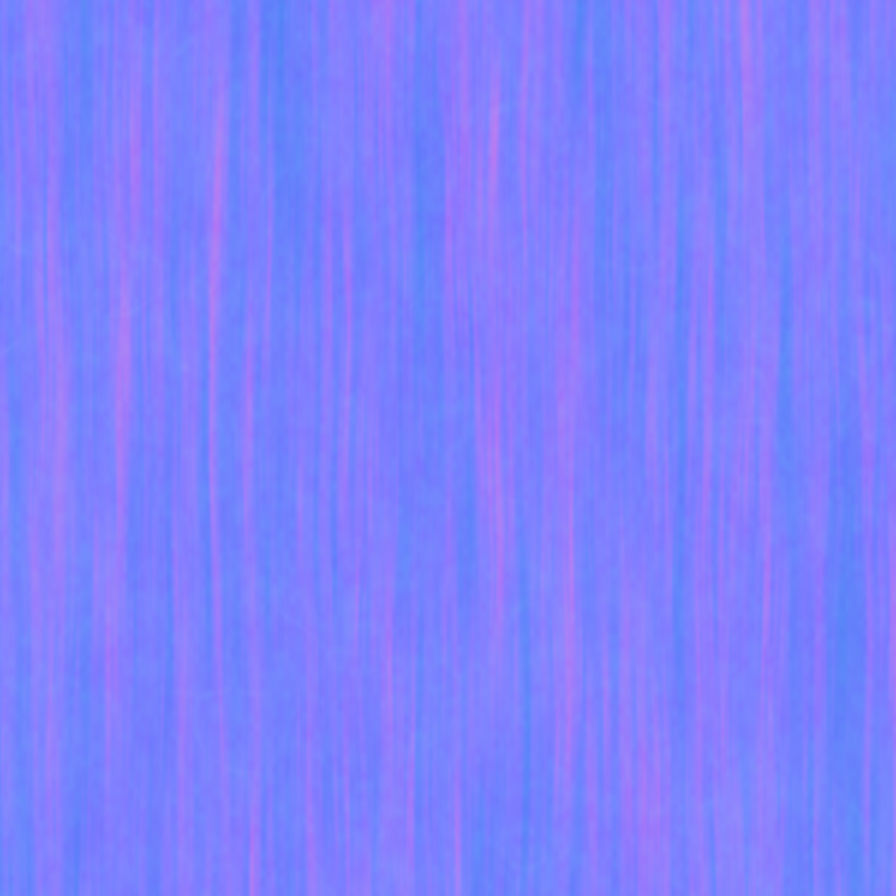
Write a WebGL 1 fragment shader that draws this texture map.

```glsl
precision highp float;
// Tangent-space normal map of fine vertical fibres with faint creases.

uniform vec2 u_resolution;

const vec2 MEAN_TILT = vec2(0.491, 0.505);
const float BLUE_LEVEL = 0.995;

float hash(vec2 p) {
  return fract(sin(dot(p, vec2(12.99, 78.23))) * 43758.55);
}

vec2 hash2(vec2 p) {
  return vec2(hash(p), hash(p + 37.7));
}

// Smooth random values from -1 to 1 along one column, shifted by its own offset.
float columnNoise(float column, float y, float seed) {
  y += 17.0 * hash(vec2(column, seed));
  float row = floor(y);
  float blend = smoothstep(0.0, 1.0, y - row);
  float low = hash(vec2(column + seed, row));
  float high = hash(vec2(column + seed, row + 1.0));
  return 2.0 * mix(low, high, blend) - 1.0;
}

// Blends neighbouring columns; unequal frequencies stretch it into streaks.
float streakNoise(vec2 p, vec2 frequency, float seed) {
  p *= frequency;
  float column = floor(p.x);
  float blend = smoothstep(0.0, 1.0, p.x - column);
  return mix(columnNoise(column, p.y, seed),
             columnNoise(column + 1.0, p.y, seed), blend);
}

// Cellular noise: difference between the two nearest point distances.
float cellEdge(vec2 p) {
  vec2 cell = floor(p);
  float nearest = 8.0;
  float second = 8.0;
  for (int j = -1; j <= 1; j++) {
    for (int i = -1; i <= 1; i++) {
      vec2 neighbour = cell + vec2(float(i), float(j));
      float d = length(neighbour + hash2(neighbour) - p);
      second = min(second, max(nearest, d));
      nearest = min(nearest, d);
    }
  }
  return second - nearest;
}

// Layered sines make the fibres lean and wander slightly.
vec2 wander(vec2 p) {
  float bend = 0.0020 * sin(7.0 * p.y + 15.0 * p.x)
             + 0.0008 * sin(23.0 * p.y - 41.0 * p.x);
  return p + vec2(bend, 0.0);
}

// Sideways tilt of the fibres, from broad bands to hair-thin lines.
float fibreTilt(vec2 p) {
  float tilt = 0.023 * streakNoise(p, vec2(9.0, 1.4), 3.0);
  tilt += 0.035 * streakNoise(p, vec2(25.0, 1.9), 11.0);
  tilt += 0.056 * streakNoise(p, vec2(54.0, 2.5), 23.0);
  tilt += 0.072 * streakNoise(p, vec2(96.0, 3.4), 41.0);
  tilt += 0.066 * streakNoise(p, vec2(160.0, 5.5), 59.0);
  tilt += 0.040 * streakNoise(p, vec2(240.0, 10.0), 67.0);
  return tilt + 1.2 * tilt * tilt;
}

// Lengthwise tilt: soft patches and a fine, weak grain.
float patchTilt(vec2 p) {
  float tilt = 0.012 * streakNoise(p, vec2(5.0, 4.0), 71.0);
  tilt += 0.014 * streakNoise(p, vec2(18.0, 13.0), 83.0);
  tilt += 0.015 * streakNoise(p, vec2(64.0, 36.0), 97.0);
  tilt += 0.019 * streakNoise(p, vec2(150.0, 95.0), 101.0);
  return tilt;
}

// Short, broken wrinkles that show only in a few places.
float creases(vec2 p) {
  vec2 bent = p + 0.012 * sin(43.0 * p.yx + vec2(0.0, 2.0));
  float line = 1.0 - smoothstep(0.0, 0.14, cellEdge(bent * 11.0));
  float visible = smoothstep(0.1, 0.8, streakNoise(p, vec2(19.0, 15.0), 113.0));
  return line * visible;
}

void main() {
  vec2 p = gl_FragCoord.xy / u_resolution.y;
  float fibre = fibreTilt(wander(p));
  float crease = creases(p);

  vec2 tilt = MEAN_TILT + vec2(fibre, patchTilt(p) - 0.10 * fibre);
  tilt += crease * vec2(0.006, 0.018);

  // Rebuild the height component of the unit normal.
  vec2 slope = 2.0 * tilt - 1.0;
  float blue = 0.5 + 0.5 * sqrt(max(0.0, 1.0 - dot(slope, slope)));
  gl_FragColor = vec4(tilt, blue * BLUE_LEVEL, 1.0);
}
```
